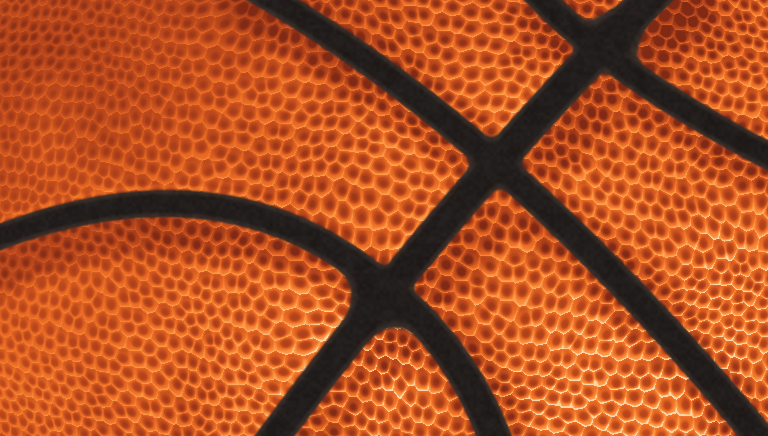
A WebGL 1 fragment shader for this texture:

```glsl
precision highp float;
// Close view of a pebbled orange leather ball crossed by black rubber seams.
// Seams are distances to quadratic curves joined by smooth unions; the grain
// is a jittered staggered cell pattern, lit per cell and mapped to a colour ramp.
uniform vec2 u_resolution;

#define CELLS 27.0          // pebbles per canvas height
#define JITTER 0.42         // irregularity of pebble centres
#define BULGE 0.16          // pebble shrinkage away from the middle
#define DIMPLE_DEPTH 0.36
#define RIDGE_LIGHT 0.15
#define TILT_LIGHT 0.30
#define SHADOW_DEPTH 0.20
#define FILLET 0.10         // rounding at the outer seam junctions
#define CROSSING vec2(1.14, 0.626)

vec2 hash2(vec2 p) {
  vec3 q = fract(vec3(p.xyx) * vec3(0.1031, 0.1030, 0.0973));
  q += dot(q, q.yzx + 33.33);
  return fract((q.xx + q.yz) * q.zy);
}

float noise(vec2 p) {
  vec2 i = floor(p), f = fract(p);
  f = f * f * (3.0 - 2.0 * f);
  return mix(mix(hash2(i).x, hash2(i + vec2(1, 0)).x, f.x),
             mix(hash2(i + vec2(0, 1)).x, hash2(i + vec2(1, 1)).x, f.x), f.y);
}

float smoothUnion(float a, float b, float k) {
  float h = max(k - abs(a - b), 0.0) / k;
  return min(a, b) - 0.25 * h * h * k;
}

// Distance to a gentle quadratic curve, nearest parameter by iteration.
// Half width runs from w.x at the start to w.y at the end.
float curveBand(vec2 p, vec2 a, vec2 b, vec2 c, vec2 w) {
  vec2 chord = c - a, bend = a - 2.0 * b + c;
  float t = clamp(dot(p - a, chord) / dot(chord, chord), 0.0, 1.0);
  for (int i = 0; i < 5; i++) {
    vec2 q = a + t * (2.0 * (b - a) + t * bend);
    vec2 slope = 2.0 * (b - a + t * bend);
    t = clamp(t - dot(q - p, slope) / dot(slope, slope), 0.0, 1.0);
  }
  return length(a + t * (2.0 * (b - a) + t * bend) - p) - mix(w.x, w.y, t);
}

float seams(vec2 p) {
  float falling = curveBand(p, vec2(0.55, 1.044), vec2(1.175, 0.704), vec2(1.80, -0.07), vec2(0.030, 0.035));
  float rising = curveBand(p, vec2(0.58, -0.068), vec2(1.055, 0.572), vec2(1.53, 1.039), vec2(0.036, 0.040));
  float leftArc = curveBand(p, vec2(-0.03, 0.445), vec2(0.49, 0.653), vec2(0.85, 0.37), vec2(0.028, 0.033));
  leftArc = min(leftArc, curveBand(p, vec2(0.85, 0.37), vec2(1.065, 0.215), vec2(1.15, -0.04), vec2(0.033, 0.038)));
  float rightArc = curveBand(p, vec2(1.22, 1.03), vec2(1.40, 0.83), vec2(1.80, 0.625), vec2(0.031, 0.030));
  float along = abs(dot(p - CROSSING, vec2(0.687, 0.727)));
  float k = mix(0.02, FILLET, smoothstep(0.33, 0.44, along));
  float d = smoothUnion(falling, rising, 0.03);
  return smoothUnion(d, min(leftArc, rightArc), k);
}

// Returns offset to nearest pebble centre (xy), its distance and the ridge gap.
vec4 pebbles(vec2 q) {
  vec2 nearest = vec2(0.0);
  float first = 9.0, second = 9.0;
  for (int j = -1; j <= 1; j++) {
    float row = floor(q.y) + float(j);
    float shift = 0.5 * mod(row, 2.0);
    for (int i = -1; i <= 1; i++) {
      vec2 id = vec2(floor(q.x - shift) + float(i), row);
      vec2 v = q - id - vec2(0.5 + shift, 0.5) - JITTER * (hash2(id + 57.0) - 0.5);
      float d = length(v);
      if (d < first) { second = first; first = d; nearest = v; }
      else second = min(second, d);
    }
  }
  return vec4(nearest, first, second - first);
}

float spot(vec2 p, vec2 c, vec2 r) {
  vec2 d = (p - c) / r;
  return exp(-dot(d, d));
}

vec3 leatherRamp(float v) {
  vec3 c = mix(vec3(0.50, 0.16, 0.08), vec3(0.73, 0.28, 0.11), smoothstep(0.0, 0.34, v));
  c = mix(c, vec3(0.92, 0.42, 0.14), smoothstep(0.30, 0.60, v));
  c = mix(c, vec3(0.99, 0.60, 0.27), smoothstep(0.56, 0.84, v));
  return mix(c, vec3(1.0, 0.84, 0.66), smoothstep(0.82, 1.15, v));
}

void main() {
  vec2 p = gl_FragCoord.xy / u_resolution.y;
  p.x *= 1.7655 * u_resolution.y / u_resolution.x;
  float pixel = 1.0 / u_resolution.y;
  float d = seams(p);

  // Grain, wrapped over the ball and softened out of focus at upper left
  vec2 r = p - vec2(1.0, 0.5);
  vec2 q = mat2(0.97, 0.24, -0.24, 0.97) * r * (1.0 + BULGE * dot(r, r)) * CELLS;
  q += 1.3 * vec2(noise(p * 5.0), noise(p * 5.0 + 31.0));
  vec4 cell = pebbles(q);
  float focus = mix(0.45, 1.0, smoothstep(-0.3, 0.55, p.x - 0.6 * p.y));
  float dimple = 1.0 - smoothstep(0.10, 0.48, cell.z);
  float ridge = 1.0 - smoothstep(0.0, 0.32, cell.w);
  float tilt = dot(cell.xy, vec2(0.35, -0.94)) * smoothstep(0.1, 0.4, cell.z);

  // Broad light over the panels
  float light = 0.50 + 0.06 * (p.x - 0.8) - 0.12 * (p.y - 0.5);
  light -= 0.13 * spot(p, vec2(0.05, 1.05), vec2(0.6, 0.4));
  light += 0.10 * spot(p, vec2(1.0, 0.66), vec2(0.35, 0.25));
  light += 0.08 * spot(p, vec2(0.65, 0.28), vec2(0.3, 0.2));
  light -= 0.16 * spot(p, vec2(1.55, 0.95), vec2(0.12, 0.10));
  float gloss = spot(p, vec2(1.42, 0.08), vec2(0.28, 0.2)) + 0.7 * spot(p, vec2(0.85, 0.16), vec2(0.2, 0.18))
              + 0.6 * spot(p, vec2(1.68, 0.25), vec2(0.15, 0.3));
  light += 0.06 * gloss + 0.10 * (noise(p * 9.0) - 0.5);

  // Panel edges: shade on the lower right of a seam, thin bright lip elsewhere
  float shadow = 1.0 - smoothstep(0.0, 0.07, seams(p + vec2(-0.035, 0.045)));
  float lip = exp(-pow((d - 0.008) / 0.006, 2.0)) * (1.0 - shadow);
  float value = light + focus * (RIDGE_LIGHT * ridge + TILT_LIGHT * tilt - DIMPLE_DEPTH * dimple);
  value += 0.14 * lip - SHADOW_DEPTH * shadow;
  value += 0.45 * gloss * ridge * smoothstep(0.1, 0.45, tilt) * (0.4 + noise(p * 22.0));
  vec3 leather = leatherRamp(value);

  // Rubber with faint speckle and a soft grey shoulder
  float speckle = noise(p * 130.0) * 0.6 + noise(p * 40.0) * 0.4;
  vec3 rubber = vec3(0.125, 0.108, 0.102) + 0.05 * (speckle - 0.4);
  rubber += vec3(0.08, 0.06, 0.05) * smoothstep(-0.014, -0.002, d);
  float cover = smoothstep(-1.2 * pixel, 1.2 * pixel + 0.002, d);
  gl_FragColor = vec4(mix(rubber, leather, cover), 1.0);
}
```
